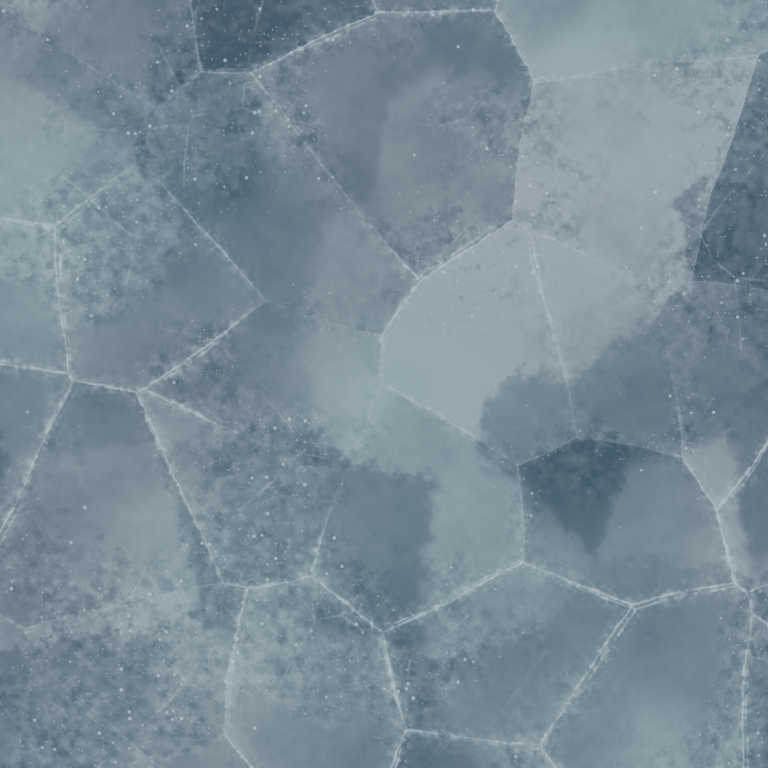
A Shadertoy shader for this texture:

```glsl
// Frosted blue-grey ice: hazy angular plates split by broken pale cracks, with grit and specks.

#define DARK_ICE   vec3(0.275, 0.368, 0.433)
#define MID_ICE    vec3(0.462, 0.530, 0.570)
#define PALE_ICE   vec3(0.580, 0.640, 0.670)
#define FROST      vec3(0.70, 0.75, 0.77)
#define PLATES     4.3     // crack plates across the canvas
#define FACETS     5.5     // hazy tone patches across the canvas
#define BASE_TONE  0.59
#define PLATE_VARY 0.42
#define FACET_VARY 0.60
#define CRACK_SIZE 0.0013  // half width of a crack
#define GRIT       0.62
#define SPECKS     0.13

vec2 hash2(vec2 p) {
    p = vec2(dot(p, vec2(127.1, 311.7)), dot(p, vec2(269.5, 183.3)));
    return fract(sin(p) * 43758.5);
}

float noise(vec2 p) {
    vec2 i = floor(p), f = fract(p);
    f = f * f * (3.0 - 2.0 * f);
    float low  = mix(hash2(i).x, hash2(i + vec2(1, 0)).x, f.x);
    float high = mix(hash2(i + vec2(0, 1)).x, hash2(i + vec2(1, 1)).x, f.x);
    return mix(low, high, f.y);
}

float layeredNoise(vec2 p, int layers) {
    float sum = 0.0, total = 0.0, amp = 0.5;
    for (int i = 0; i < layers; i++) {
        sum += amp * noise(p);
        total += amp;
        p = mat2(1.6, 1.2, -1.2, 1.6) * p + 7.3;
        amp *= 0.6;
    }
    return sum / total;
}

// x: distance to the nearest cell border, y: tone of the cell with a slight tilt
vec2 plates(vec2 p) {
    vec2 cell = floor(p), nearest = vec2(0), id = cell;
    float best = 9.0;
    for (int y = -1; y <= 1; y++)
    for (int x = -1; x <= 1; x++) {
        vec2 c = cell + vec2(x, y), r = c + hash2(c) - p;
        if (dot(r, r) < best) { best = dot(r, r); nearest = r; id = c; }
    }
    float border = 9.0;
    for (int y = -2; y <= 2; y++)
    for (int x = -2; x <= 2; x++) {
        vec2 c = id + vec2(x, y), r = c + hash2(c) - p, gap = r - nearest;
        if (dot(gap, gap) > 0.0001)
            border = min(border, dot(0.5 * (r + nearest), normalize(gap)));
    }
    vec2 tilt = hash2(id + 51.0) - 0.5;
    return vec2(border, hash2(id + 17.0).x - 0.5 + dot(nearest, tilt));
}

// Cell tones blended over straight borders; a higher sharpness gives crisper edges
float facets(vec2 p, float sharpness) {
    vec2 cell = floor(p), sum = vec2(0);
    for (int y = -1; y <= 1; y++)
    for (int x = -1; x <= 1; x++) {
        vec2 c = cell + vec2(x, y), r = c + hash2(c) - p;
        sum += exp(-sharpness * dot(r, r)) * vec2(hash2(c + 31.0).y, 1.0);
    }
    return sum.x / sum.y - 0.5;
}

float specks(vec2 uv, float count, float density, float pixel) {
    vec2 p = uv * count, id = floor(p);
    vec2 centre = 0.3 + 0.4 * hash2(id), pick = hash2(id + 9.0);
    float radius = 0.1 + 0.14 * pick.y, blur = count * pixel;
    float dotMask = 1.0 - smoothstep(radius - blur, radius + blur, length(fract(p) - centre));
    return dotMask * step(pick.x, density) * (0.4 + 0.6 * pick.y);
}

float crack(float dist, float halfWidth, float pixel) {
    return 1.0 - smoothstep(0.0, halfWidth + 1.2 * pixel, dist);
}

void mainImage(out vec4 fragColor, in vec2 fragCoord) {
    vec2 uv = fragCoord / iResolution.y;
    float pixel = 1.0 / iResolution.y;

    float cloud = layeredNoise(uv * 4.0 + 3.0, 5);
    float patchy = layeredNoise(uv * 6.0 + 20.0, 3);
    float fine = layeredNoise(uv * 95.0, 3);
    float crumbs = layeredNoise(uv * 60.0 + 60.0, 4);

    // Gentle bends from layered sines plus a fine jitter
    vec2 bend = 0.007 * sin(uv.yx * 9.0 + vec2(1.0, 4.0)) + 0.002 * sin(uv.yx * 31.0 + uv * 11.0);
    vec2 iceUv = uv + bend + 0.0035 * (vec2(fine, crumbs) - 0.5);

    // Main cracks, two loose strands, and fainter hairlines, all worn away in places
    vec2 plate = plates(iceUv * PLATES + 2.0);
    float dist = plate.x / PLATES;
    float drift = noise(uv * 9.0) - 0.5;
    vec2 strandUv = iceUv + 0.016 * vec2(drift, -drift);
    float strand = plates(strandUv * PLATES + 2.0).x / PLATES;
    float hair = plates(iceUv.yx * PLATES * 1.35 + 13.0).x / (PLATES * 1.35);
    float strength = smoothstep(0.22, 0.7, noise(uv * 5.0 + 8.0));
    float wear = smoothstep(0.28, 0.62, layeredNoise(uv * 38.0 + 90.0, 3));
    float lines = (0.08 + 0.62 * strength) * crack(dist, CRACK_SIZE, pixel);
    lines = max(lines, 0.5 * strength * wear * crack(strand, CRACK_SIZE, pixel));
    lines = max(lines, 0.32 * smoothstep(0.42, 0.65, patchy) * wear * crack(hair, CRACK_SIZE, pixel));
    lines *= (0.45 + 0.55 * wear) * (0.5 + 0.9 * fine);

    // Plate and facet tones, with brushed facet edges
    float tone = BASE_TONE + PLATE_VARY * plate.y;
    vec2 brushed = iceUv + 0.03 * (vec2(crumbs, fine) - 0.5);
    tone += FACET_VARY * facets(brushed * FACETS + 5.0, mix(8.0, 50.0, noise(uv * 3.0 + 11.0)));
    tone += 0.8 * (cloud - 0.5);

    // Grit gathers along cracks and in rough patches
    float rough = smoothstep(0.38, 0.68, patchy) + 0.6 * exp(-dist * 45.0);
    rough = clamp(rough, 0.16, 1.0);
    tone += GRIT * rough * (fine - 0.5);
    tone -= 0.20 * rough * smoothstep(0.55, 0.72, crumbs);

    // Powdery frost beside the cracks
    float powder = smoothstep(0.52, 0.78, noise(uv * 190.0 + 33.0));
    tone += strength * exp(-dist * 110.0) * (0.08 + 0.22 * crumbs);
    float frosting = lines + 0.38 * powder * exp(-min(dist, strand) * 130.0) * (0.2 + strength);

    // Colour, frost and specks
    tone = clamp(tone, 0.0, 1.04);
    vec3 colour = mix(DARK_ICE, MID_ICE, min(tone / 0.62, 1.0));
    colour = mix(colour, PALE_ICE, max(tone - 0.62, 0.0) / 0.38);
    colour += vec3(-0.02, 0.008, 0.002) * (noise(uv * 4.0 + 70.0) - 0.5);
    colour = mix(colour, FROST, clamp(frosting, 0.0, 0.8));
    float density = SPECKS * rough * rough;
    float dust = specks(uv, 190.0, density, pixel) * 0.6 + specks(uv + 0.37, 105.0, density * 0.4, pixel);
    colour = mix(colour, FROST, clamp(dust, 0.0, 0.8));
    fragColor = vec4(colour, 1.0);
}
```
